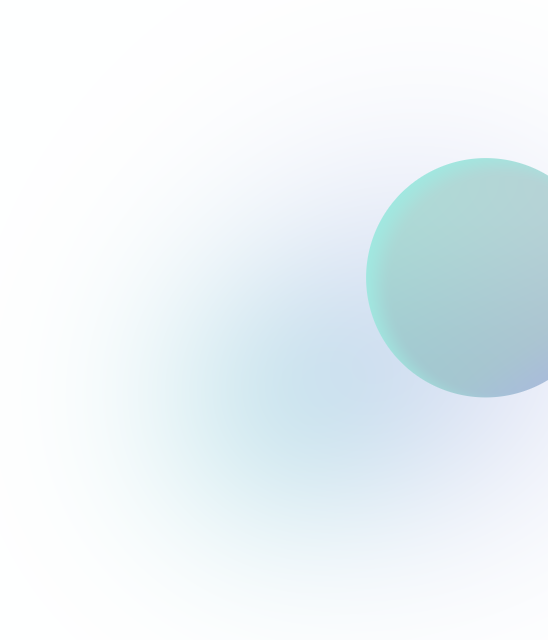
Write a Shadertoy shader that draws this background.

```glsl
// A pale teal disc, cut by the right edge, over soft teal and lavender mist.
// Gaussian glows absorb light from white; the disc is a distance function
// with a vertical gradient and a bright inner rim at its upper left.

// Soft round falloff: 1 at the centre, fading with distance.
float glow(vec2 offset, float radius) {
    return exp(-dot(offset, offset) / (radius * radius));
}

// Shading inside the disc; q is 1 unit long at the edge.
vec3 discShade(vec2 q) {
    vec3 shade = mix(vec3(0.65, 0.77, 0.815), vec3(0.70, 0.84, 0.84),
                     smoothstep(-1.0, 0.8, q.y));
    shade += q.x * vec3(0.025, -0.025, 0.0);

    // Violet tint towards the lower right
    shade += vec3(0.0, -0.02, 0.04) * smoothstep(0.6, 1.1, dot(q, vec2(0.5, -0.87)));

    // Mint rim, thickest on the side facing the upper left
    float rim = smoothstep(0.89, 1.15, length(q - vec2(0.11, -0.06)));
    return mix(shade, vec3(0.63, 0.91, 0.88), rim);
}

void mainImage(out vec4 fragColor, in vec2 fragCoord) {
    // Canvas heights, origin at the lower left
    vec2 p = fragCoord / iResolution.y;

    // Background mist
    vec3 color = vec3(0.998, 0.999, 0.999);
    color -= vec3(0.125, 0.045, 0.042) * glow(p - vec2(0.437, 0.368), 0.235);
    color -= vec3(0.115, 0.100, 0.035) * glow(p - vec2(0.664, 0.466), 0.300);

    // Disc with a smoothed edge
    vec2 q = (p - vec2(0.759, 0.566)) / 0.187;
    float edge = (length(q) - 1.0) * 0.187 * iResolution.y;
    color = mix(color, discShade(q), clamp(0.5 - edge, 0.0, 1.0));

    fragColor = vec4(color, 1.0);
}
```
